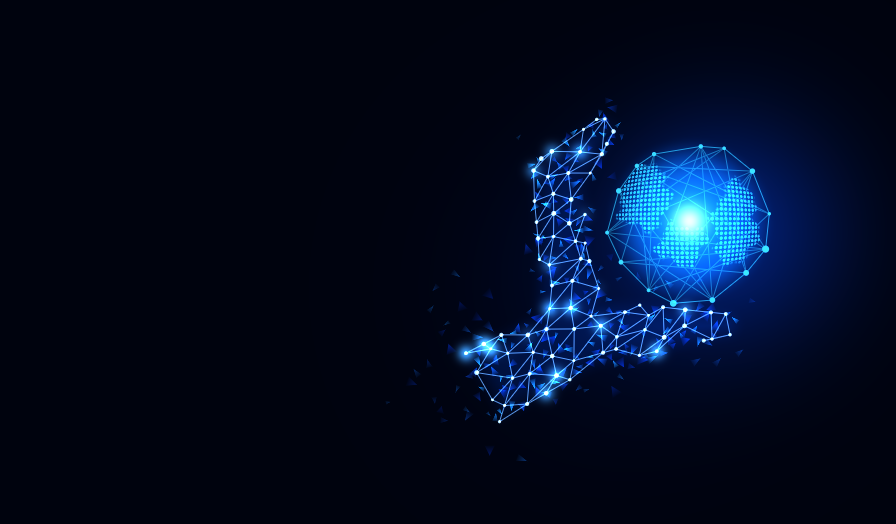
Reproduce this background procedurally as a WebGL 1 fragment shader.

```glsl
precision highp float;
uniform vec2 u_resolution;

#define GLOBE_CENTER vec2(1.316, 0.578)
#define GLOBE_RADIUS 0.153
#define RIM_NODES 14
#define MESH_CELL 0.043
#define SHARD_CELL 0.021
#define LINE_WIDTH 0.0009
#define NIGHT vec3(0.0, 0.010, 0.056)
#define HALO_BLUE vec3(0.008, 0.105, 0.37)
#define CYAN vec3(0.20, 0.82, 0.90)
#define ICE vec3(0.72, 0.90, 1.0)

vec2 hash2(vec2 p) {
  return fract(sin(vec2(dot(p, vec2(127.1, 311.7)), dot(p, vec2(269.5, 183.3)))) * 43758.5);
}

// Antialiased coverage of a signed distance
float fill(float d) {
  return clamp(0.5 - d * u_resolution.y, 0.0, 1.0);
}

float bell(vec2 v, float size) {
  return exp(-dot(v, v) / (size * size));
}

float capsule(vec2 p, vec2 a, vec2 b, float ra, float rb) {
  vec2 ab = b - a;
  float h = clamp(dot(p - a, ab) / dot(ab, ab), 0.0, 1.0);
  return length(p - a - ab * h) - mix(ra, rb, h);
}

float line(vec2 p, vec2 a, vec2 b) {
  return fill(capsule(p, a, b, LINE_WIDTH, LINE_WIDTH));
}

// Open hand: fingers, palm, thumb and a cut wrist
float hand(vec2 p) {
  vec2 wrist = vec2(0.924, 0.264);
  vec2 knuckle = vec2(1.066, 0.660);
  vec2 base = vec2(1.073, 0.522);
  vec2 palm = vec2(1.108, 0.364);
  float arm = capsule(p, wrist, palm, 0.071, 0.067);
  arm = max(arm, dot(wrist - p, vec2(0.87, 0.50)));
  float d = min(arm, capsule(p, palm, vec2(1.384, 0.380), 0.067, 0.021));
  d = min(d, capsule(p, base, vec2(1.092, 0.390), 0.044, 0.068));
  d = min(d, capsule(p, knuckle, base, 0.050, 0.044));
  return min(d, capsule(p, vec2(1.148, 0.751), knuckle, 0.023, 0.050));
}

// Mesh node: position and visibility; nodes near the edge snap to it
vec3 meshNode(vec2 cell) {
  vec2 q = (cell + 0.2 + 0.6 * hash2(cell)) * MESH_CELL;
  float d = hand(q);
  if (d > -0.012) {
    vec2 e = vec2(0.002, 0.0);
    q -= d * vec2(hand(q + e.xy) - d, hand(q + e.yx) - d) / e.x;
  }
  return vec3(q, step(d, 0.024));
}

vec3 meshLight(vec2 p) {
  vec2 cell = floor(p / MESH_CELL);
  vec3 nodes[9];
  vec3 light = vec3(0.0);
  for (int y = 0; y < 3; y++) {
    for (int x = 0; x < 3; x++) {
      vec2 id = cell + vec2(x, y) - 1.0;
      vec3 n = meshNode(id);
      nodes[y * 3 + x] = n;
      vec2 h = hash2(id + 31.0);
      float flare = smoothstep(0.72, 1.0, h.x);
      light += n.z * ICE * fill(length(p - n.xy) - 0.0025 - 0.0022 * h.y);
      light += n.z * flare * vec3(0.25, 0.65, 1.0) * bell(p - n.xy, 0.015);
    }
  }
  float wires = 0.0;
  for (int y = 0; y < 2; y++) {
    for (int x = 0; x < 2; x++) {
      vec3 a = nodes[y * 3 + x];
      vec3 b = nodes[y * 3 + x + 1];
      vec3 c = nodes[y * 3 + x + 3];
      vec3 d = nodes[y * 3 + x + 4];
      wires = max(wires, a.z * b.z * line(p, a.xy, b.xy));
      wires = max(wires, a.z * c.z * line(p, a.xy, c.xy));
      wires = max(wires, a.z * d.z * line(p, a.xy, d.xy));
    }
  }
  return light + wires * vec3(0.36, 0.58, 0.82);
}

// Blue splinters, dense in the hand and drifting off it
vec3 shardLight(vec2 p) {
  vec2 cell = floor(p / SHARD_CELL);
  vec3 light = vec3(0.0);
  for (int y = -1; y <= 1; y++) {
    for (int x = -1; x <= 1; x++) {
      vec2 id = cell + vec2(x, y);
      vec2 h = hash2(id + 7.0);
      vec2 k = hash2(id + 53.0);
      vec2 q = (id + h) * SHARD_CELL;
      float near = exp(-max(hand(q), 0.0) / 0.022);
      float drift = 0.5 * bell(q - vec2(0.93, 0.30), 0.12);
      float turn = 6.283 * h.x;
      vec2 v = mat2(cos(turn), sin(turn), -sin(turn), cos(turn)) * (p - q);
      v.x *= 1.0 + k.y;
      float tri = max(abs(v.x) * 0.87 + v.y * 0.5, -v.y) - mix(0.003, 0.007, h.y);
      vec3 tint = mix(vec3(0.01, 0.12, 0.55), vec3(0.12, 0.62, 1.0), k.y * k.y);
      float shade = clamp(0.6 + v.y * 70.0, 0.15, 1.3) * mix(0.3, 1.0, near);
      light += step(k.x, max(0.72 * near, drift)) * shade * tint * fill(tri);
    }
  }
  return light;
}

vec2 rimNode(float i) {
  vec2 h = hash2(vec2(mod(i, float(RIM_NODES)), 4.0));
  float a = (i + 0.6 * h.x) * 6.28319 / float(RIM_NODES);
  return GLOBE_RADIUS * mix(0.94, 1.05, h.y) * vec2(cos(a), sin(a));
}

// Dotted land, chords between rim nodes and a white core
vec3 globeLight(vec2 g) {
  float r = length(g);
  vec3 light = vec3(0.01, 0.20, 0.46) * smoothstep(0.165, 0.09, r);
  vec2 w = g + 0.007 * sin(g.yx * 95.0 + vec2(1.0, 2.0)) + 0.004 * sin(g.yx * 210.0);
  float land = min(length((w - vec2(-0.087, 0.048)) / vec2(0.049, 0.064)),
                   length((w - vec2(0.087, -0.004)) / vec2(0.042, 0.080)));
  land = min(land, length((w - vec2(-0.015, -0.045)) / vec2(0.046, 0.038)));
  vec2 grid = g * (1.0 + 12.0 * r * r) / 0.0098;
  float dots = smoothstep(0.48, 0.22, length(fract(grid) - 0.5));
  light += CYAN * 0.75 * dots * smoothstep(1.08, 0.92, land) * step(r, 0.142);
  float wires = 0.0;
  float beads = 0.0;
  for (int i = 0; i < RIM_NODES; i++) {
    float k = float(i);
    vec2 a = rimNode(k);
    wires = max(wires, line(g, a, rimNode(k + 1.0)));
    wires = max(wires, 0.7 * line(g, a, rimNode(k + 4.0)));
    wires = max(wires, 0.6 * line(g, a, rimNode(k + 5.0 + mod(k, 2.0))));
    beads = max(beads, fill(length(g - a) - mix(0.003, 0.0068, hash2(vec2(k, 9.0)).x)));
  }
  light = mix(light, CYAN, 0.65 * wires);
  light = mix(light, vec3(0.22, 0.80, 0.86), beads);
  light += vec3(0.08, 0.50, 0.62) * bell(g, 0.072);
  return light + vec3(0.85, 0.75, 0.65) * bell(g, 0.027);
}

void main() {
  vec2 p = gl_FragCoord.xy / u_resolution.y;
  // Night and wide halos
  vec3 color = NIGHT + HALO_BLUE * bell(p - vec2(1.39, 0.56), 0.215);
  color += vec3(0.0, 0.018, 0.075) * bell(p - vec2(1.16, 0.45), 0.27);
  float d = hand(p);
  if (d < 0.25) color += shardLight(p);
  if (d < 0.06) {
    color += vec3(0.0, 0.05, 0.16) * smoothstep(0.02, -0.04, d);
    color += meshLight(p);
  }
  vec2 g = p - GLOBE_CENTER;
  if (length(g) < 0.19) color += globeLight(g);
  gl_FragColor = vec4(min(color, 1.0), 1.0);
}
```
